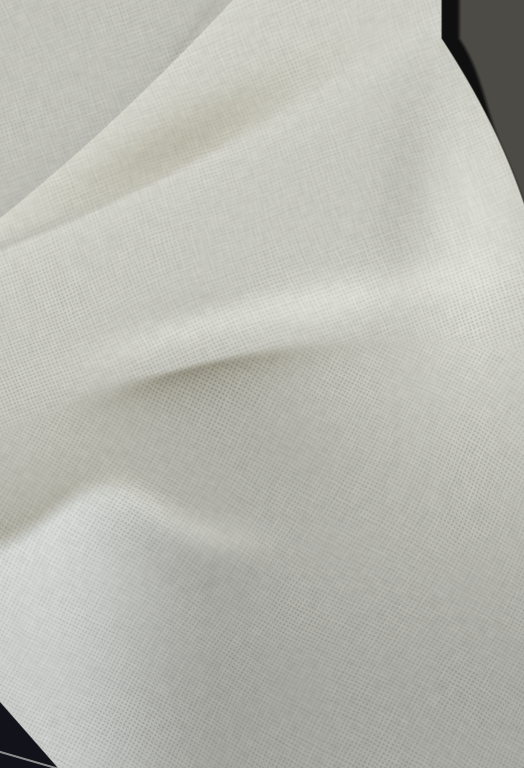
Write a Shadertoy shader that draws this texture.

```glsl
// Draped off-white woven cloth with soft folds over dark surroundings.
#define PITCH 0.0050        // thread spacing, in canvas heights
#define UPPER_ANGLE 0.36    // thread direction above and below the crease
#define LOWER_ANGLE -0.50
#define WEAVE_DEPTH 0.085
#define SLUB_DEPTH 0.026
#define CREASE_DEPTH 0.125
#define CONTRAST 1.4
#define CLOTH_TINT vec3(1.0, 1.006, 0.974)
#define WARM_TINT vec3(0.014, -0.006, -0.06)
#define COOL_TINT vec3(-0.012, 0.0, 0.03)
#define NAVY vec3(0.07, 0.075, 0.10)
#define UPHOLSTERY vec3(0.30, 0.295, 0.27)

mat2 rotation(float a) {
    float c = cos(a), s = sin(a);
    return mat2(c, -s, s, c);
}

vec2 hashGradient(vec2 cell) {
    float h = fract(sin(dot(cell, vec2(127.1, 311.7))) * 43758.5);
    return vec2(cos(6.2832 * h), sin(6.2832 * h));
}

float gradientNoise(vec2 p) {
    vec2 i = floor(p), f = fract(p);
    vec2 u = f * f * f * (f * (f * 6.0 - 15.0) + 10.0);
    vec2 e = vec2(1.0, 0.0);
    float a = dot(hashGradient(i), f);
    float b = dot(hashGradient(i + e.xy), f - e.xy);
    float c = dot(hashGradient(i + e.yx), f - e.yx);
    float d = dot(hashGradient(i + e.xx), f - e.xx);
    return mix(mix(a, b, u.x), mix(c, d, u.x), u.y);
}

// Soft elliptical patch of light, tilted by an angle
float patchLight(vec2 p, vec2 centre, vec2 radius, float angle) {
    vec2 q = rotation(angle) * (p - centre) / radius;
    return exp(-dot(q, q));
}

float bell(float x, float centre, float width) {
    float t = (x - centre) / width;
    return exp(-t * t);
}

// Fold outlines: height as a function of x
float backFold(float x)  { return 0.716 + 0.80 * x + 0.45 * x * x; }
float frontFold(float x) { return 0.674 + 0.38 * x + 0.28 * x * x; }
float crease(float x)    { return 0.555 - 0.45 * (0.52 - x) * (0.52 - x); }
float lowRidge(float x)  { return 0.297 + 0.068 * bell(x, 0.14, 0.09) - 0.2 * max(0.07 - x, 0.0); }

// Brightness in x, warmth in y
vec2 backCloth(vec2 p) {
    float tuck = p.y - (0.928 + 1.35 * (p.x - 0.228));
    float light = 0.755 - 0.025 * exp(-abs(p.y - backFold(p.x)) / 0.05);
    light -= 0.03 * exp(-abs(tuck) / 0.008) * smoothstep(0.90, 0.94, p.y);
    return vec2(light, 0.1);
}

vec2 middleFold(vec2 p) {
    float below = backFold(p.x) - p.y;
    float valley = patchLight(p, vec2(0.235, 0.815), vec2(0.16, 0.036), 0.5);
    float light = 0.785 + 0.025 * exp(-below / 0.03) - 0.055 * valley;
    light -= 0.045 * bell(p.y, frontFold(p.x), 0.014) * (1.0 - smoothstep(0.0, 0.22, p.x));
    return vec2(light, 0.15 + 0.5 * valley);
}

vec2 frontCloth(vec2 p) {
    // Broad light, falling off towards the bottom
    float light = mix(0.68, 0.765, smoothstep(0.05, 0.60, p.y));
    float warm = 0.1;
    light += 0.035 * exp(-abs(frontFold(p.x) - p.y) / 0.045);
    light += 0.055 * patchLight(p, vec2(0.43, 0.608), vec2(0.17, 0.030), 0.18);
    light += 0.05 * patchLight(p, vec2(0.62, 0.70), vec2(0.07, 0.18), 0.0);
    light -= 0.03 * patchLight(p, vec2(0.525, 0.76), vec2(0.035, 0.14), -0.12);
    light -= 0.025 * patchLight(p, vec2(0.27, 0.605), vec2(0.09, 0.022), 0.25);
    light += 0.035 * patchLight(p, vec2(0.22, 0.565), vec2(0.13, 0.022), 0.35);
    light -= 0.03 * patchLight(p, vec2(0.35, 0.43), vec2(0.17, 0.10), -0.3);

    // Central crease: crisp in the middle, melting away at both ends
    float d = p.y - crease(p.x);
    float blur = 0.006 + 0.14 * max(0.22 - p.x, 0.0) + 0.07 * max(p.x - 0.28, 0.0);
    float under = 1.0 - smoothstep(-blur, blur, d);
    float reach = bell(p.x, 0.25, p.x < 0.25 ? 0.12 : 0.17);
    float shade = under * reach * exp(min(d, 0.0) / 0.035);
    light -= CREASE_DEPTH * shade + 0.015 * under * reach;
    warm += 0.8 * shade;

    // Lower ridge: warm hollow above, pale cloth below
    float r = p.y - lowRidge(p.x);
    float soft = 0.018 + 0.10 * max(p.x - 0.08, 0.0);
    float lower = 1.0 - smoothstep(-soft, soft, r);
    float left = 1.0 - smoothstep(0.04, 0.30, p.x);
    float hollow = left * (1.0 - lower) * exp(-max(r, 0.0) / 0.07);
    light += 0.095 * lower * left - 0.03 * hollow;
    warm += 0.4 * hollow - 0.6 * lower * left;
    float trail = smoothstep(0.08, 0.20, p.x) * (1.0 - smoothstep(0.26, 0.40, p.x));
    light += trail * (0.05 * bell(r, 0.0, 0.022) - 0.015 * bell(r, -0.055, 0.04));
    return vec2(light, warm);
}

// Open mesh of crossing threads, with uneven yarns along both directions
float weave(vec2 p, float angle) {
    vec2 bend = vec2(gradientNoise(p * 4.0), gradientNoise(p * 4.0 + 17.0));
    vec2 q = rotation(angle) * p + 0.018 * bend + 0.0012 * gradientNoise(p * 70.0);
    vec2 wave = 0.5 + 0.5 * cos(6.2832 * q / PITCH);
    float resolved = smoothstep(1.5, 2.6, PITCH * iResolution.y);
    float openness = 0.8 + 0.8 * gradientNoise(p * 9.0 + 5.0);
    openness *= mix(1.0, 0.5, smoothstep(0.55, 0.8, p.y));
    float slubs = gradientNoise(q * vec2(45.0, 260.0)) + gradientNoise(q * vec2(260.0, 45.0) + 31.0);
    return SLUB_DEPTH * slubs - WEAVE_DEPTH * openness * resolved * (wave.x * wave.y - 0.25);
}

void mainImage(out vec4 fragColor, in vec2 fragCoord) {
    vec2 p = fragCoord / iResolution.y;
    float aa = 1.2 / iResolution.y;
    // Stack the three layers of cloth
    vec2 cloth = mix(backCloth(p), middleFold(p), smoothstep(aa, -aa, p.y - backFold(p.x)));
    float frontBlur = 0.004 + 0.03 * smoothstep(0.2, 0.5, p.x);
    cloth = mix(cloth, frontCloth(p), smoothstep(frontBlur, -frontBlur, p.y - frontFold(p.x)));
    float above = smoothstep(-0.012, 0.012, p.y - crease(p.x));
    float light = 0.75 + CONTRAST * (cloth.x - 0.75);
    light += mix(weave(p, LOWER_ANGLE), weave(p, UPPER_ANGLE), above);
    vec3 color = light * CLOTH_TINT + WARM_TINT * max(cloth.y, 0.0) + COOL_TINT * max(-cloth.y, 0.0);
    // Grey upholstery and the black gap beside the cloth
    float u = max(0.95 - p.y, 0.0);
    float side = p.x - (0.575 + 0.66 * u - 0.75 * u * min(u, 0.35));
    float gap = 0.023 * (1.0 - smoothstep(0.0, 0.14, u));
    vec3 beside = mix(vec3(0.06), UPHOLSTERY, smoothstep(gap - 0.004, gap + 0.004, side));
    color = mix(color, beside, smoothstep(-aa, aa, side));
    // Navy corner with one pale stitched thread
    float corner = p.y - (0.086 - 1.14 * p.x);
    float thread = 1.0 - smoothstep(0.0006, 0.0006 + aa, abs(p.y - 0.021 + 0.29 * p.x));
    color = mix(color, mix(NAVY, vec3(0.55), thread), smoothstep(aa, -aa, corner));
    fragColor = vec4(color, 1.0);
}
```
